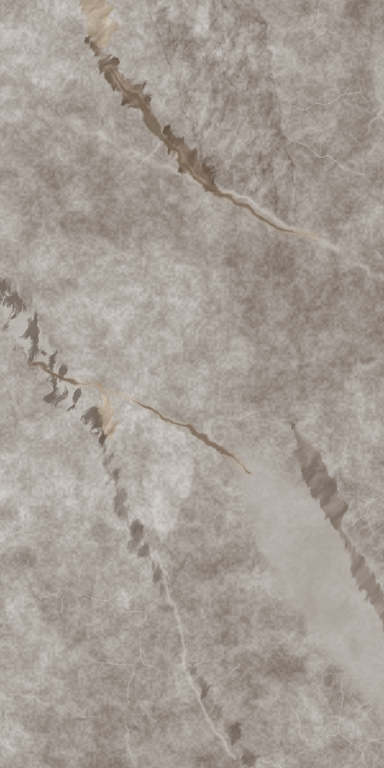
A WebGL 1 fragment shader for this texture:

```glsl
precision highp float;
// Weathered taupe marble slab, split by slanting seams and pale veins.
// Warped noise sets a tone between a dark and a light stone; tapered lenses,
// broken paths and cellular webs add the shards, cracks and fine veins.
uniform vec2 u_resolution;
#define STONE_DARK vec3(0.47, 0.42, 0.38)
#define STONE_LIGHT vec3(0.75, 0.73, 0.71)
#define RUST vec3(0.46, 0.39, 0.33)
#define OCHRE vec3(0.70, 0.62, 0.52)
#define VEIN_WHITE vec3(0.81, 0.79, 0.77)
#define BASE_TONE 0.69
#define CLOUD_GAIN 0.66
#define MOTTLE_GAIN 0.70
#define SPECK_GAIN 0.55
#define GRAIN_GAIN 0.28
#define WARP 0.07
#define WEB_GAIN 0.65

vec2 hash2(vec2 p) {
  vec3 v = fract(p.xyx * vec3(0.1031, 0.1030, 0.0973));
  v += dot(v, v.yzx + 33.33);
  return fract((v.xx + v.yz) * v.zy);
}
float noise(vec2 p) {
  vec2 i = floor(p), f = fract(p), e = vec2(1.0, 0.0);
  f = f * f * (3.0 - 2.0 * f);
  return mix(mix(hash2(i).x, hash2(i + e).x, f.x),
             mix(hash2(i + e.yx).x, hash2(i + e.xx).x, f.x), f.y);
}
// Fractal noise centred on zero
float fbm(vec2 p) {
  float sum = 0.0, amp = 0.5;
  for (int i = 0; i < 5; i++) {
    sum += amp * (noise(p) - 0.5);
    p = mat2(1.6, 1.2, -1.2, 1.6) * p + 17.3;
    amp *= 0.5;
  }
  return sum;
}
// Gap between the two nearest cell points: zero on cell borders
float cellGap(vec2 p) {
  vec2 i = floor(p), f = fract(p);
  float near = 9.0, next = 9.0;
  for (int k = 0; k < 9; k++) {
    vec2 g = vec2(mod(float(k), 3.0), floor(float(k) / 3.0 + 0.01)) - 1.0;
    float d = length(g + hash2(i + g + 40.0) - f);
    next = min(next, max(near, d));
    near = min(near, d);
  }
  return next - near;
}
// Signed distance to a lens from a to b, w wide at its middle
float lens(vec2 p, vec2 a, vec2 b, float w) {
  vec2 d = b - a;
  float h = clamp(dot(p - a, d) / dot(d, d), 0.0, 1.0);
  return length(p - a - d * h) - w * 4.0 * h * (1.0 - h);
}
float path(vec2 p, vec2 a, vec2 b, vec2 c, vec2 d) {
  return min(lens(p, a, b, 0.0), min(lens(p, b, c, 0.0), lens(p, c, d, 0.0)));
}
// Signed distance to the line a-b, positive on its right
float side(vec2 p, vec2 a, vec2 b) {
  vec2 d = normalize(b - a);
  return dot(p - a, vec2(d.y, -d.x));
}
float fill(float d, float soft) { return 1.0 - smoothstep(-soft, soft, d); }

void main() {
  vec2 p = gl_FragCoord.xy / u_resolution.x;
  float px = 1.0 / u_resolution.x;
  vec2 q = p + WARP * vec2(fbm(p * 5.0), fbm(p * 5.0 + 51.0))
             + 0.03 * vec2(fbm(p * 28.0 + 9.0), fbm(p * 28.0 + 77.0));
  float patchy = fbm(p * 7.0 + 31.0);
  float flake = fbm(mat2(0.88, 0.47, -0.47, 0.88) * q * vec2(60.0, 22.0));

  // Clouds, mottling, specks and grain
  float tone = BASE_TONE + CLOUD_GAIN * fbm(q * 2.6 + 5.0) + MOTTLE_GAIN * fbm(q * 15.0)
    + SPECK_GAIN * fbm(q * 48.0 + 3.0) + GRAIN_GAIN * (noise(p * 150.0) - 0.5);
  tone -= 0.16 * fill(lens(q, vec2(0.2, 1.5), vec2(1.1, 1.0), 0.12), 0.18);
  tone -= 0.22 * fill(lens(q, vec2(0.6, 0.4), vec2(0.85, 0.2), 0.05), 0.12);

  // Smooth pale wedges
  float wedge = fill(lens(q, vec2(0.6, 0.87), vec2(1.08, 0.12), 0.12), 0.03);
  tone = mix(tone, 0.9 + 0.3 * patchy, 0.7 * wedge);
  tone += 0.22 * fill(lens(q, vec2(0.45, 0.93), vec2(0.43, 0.6), 0.055), 0.006);

  // Rough slab at the top, cut by fissures
  float slab = max(-side(q, vec2(0.56, 1.52), vec2(0.37, 2.02)), side(q, vec2(0.78, 1.45), vec2(0.68, 2.0)));
  slab = max(slab, side(q, vec2(0.5, 1.54), vec2(0.8, 1.43)));
  float inSlab = fill(slab, 0.006);
  float fissure = fill(abs(fbm(q * vec2(13.0, 6.0) + 3.0)) - 0.01, 0.02)
    + 0.7 * fill(abs(fbm(q * vec2(30.0, 15.0))) - 0.01, 0.025);
  tone += inSlab * (0.8 * flake - 0.08 - 0.25 * fissure);
  tone -= 0.3 * fill(abs(slab) - 0.002, 0.005) * smoothstep(-0.1, 0.1, patchy);
  vec3 color = mix(STONE_DARK, STONE_LIGHT, clamp(tone, -0.1, 1.2));

  // Fine webs, strongest at the bottom and the upper right
  float zone = max(1.0 - smoothstep(0.5, 1.0, p.y), fill(lens(p, vec2(0.85, 2.1), vec2(0.9, 1.3), 0.15), 0.1));
  zone = (0.15 + zone) * smoothstep(-0.15, 0.1, patchy) * (1.0 - 0.8 * wedge);
  float web = fill(cellGap(q * 5.0) / 5.0 - 0.001, 0.005) + 0.6 * fill(cellGap(q * 12.0 + 8.0) / 12.0, 0.005);
  color = mix(color, VEIN_WHITE, WEB_GAIN * min(zone * web, 1.0));

  // Scattered short pale splinters
  for (int i = 0; i < 9; i++) {
    vec2 s = hash2(vec2(float(i), 61.0)), a = hash2(vec2(float(i) * 3.7, 12.0)) * vec2(1.0, 2.0);
    float d = lens(q, a, a + vec2(0.02 + 0.07 * s.x, 0.12 * s.y), 0.004);
    color = mix(color, VEIN_WHITE, 0.4 * fill(d, 0.004));
  }

  // Broad white veins with a faint halo
  float vein = path(q, vec2(-0.05, 1.76), vec2(0.27, 1.63), vec2(0.72, 1.45), vec2(1.05, 1.24));
  float broken = smoothstep(-0.18, 0.06, patchy + 0.2 * (p.x - 0.5));
  color = mix(color, VEIN_WHITE, broken * (0.55 * fill(vein - 0.007, 0.009) + 0.25 * fill(vein, 0.06)));
  float low = path(q, vec2(0.36, 0.62), vec2(0.45, 0.42), vec2(0.49, 0.2), vec2(0.6, 0.03));
  color = mix(color, VEIN_WHITE, 0.6 * fill(low - 0.004, 0.006));

  // Rust and ochre shards, ragged at the rim
  float rag = 0.06 * flake;
  float rust = min(lens(q, vec2(0.24, 1.89), vec2(0.41, 1.69), 0.03), lens(q, vec2(0.44, 1.66), vec2(0.56, 1.51), 0.034));
  color = mix(color, RUST + 0.5 * flake, 0.8 * fill(rust + rag, 0.007));
  float ochre = min(lens(q, vec2(0.25, 2.07), vec2(0.28, 1.86), 0.03), lens(q, vec2(0.26, 1.0), vec2(0.29, 0.82), 0.028));
  color = mix(color, OCHRE + 0.6 * flake, 0.65 * fill(ochre + rag, 0.007));
  float blade = min(lens(q, vec2(0.75, 0.91), vec2(0.9, 0.59), 0.03), lens(q, vec2(0.87, 0.64), vec2(1.04, 0.32), 0.02));
  color = mix(color, STONE_DARK + 0.06 + 0.3 * flake, 0.8 * fill(blade + 0.5 * rag, 0.005));

  // Flaky seam at the left and its brown tail
  float seam = lens(q, vec2(-0.08, 1.36), vec2(0.29, 0.8), 0.042) + rag;
  vec3 flaky = mix(STONE_DARK - 0.06, STONE_LIGHT, smoothstep(-0.14, 0.06, flake));
  color = mix(color, flaky, 0.75 * fill(seam, 0.008));
  float tail = min(lens(q, vec2(0.24, 0.88), vec2(0.45, 0.4), 0.016), lens(q, vec2(0.47, 0.28), vec2(0.68, -0.03), 0.013));
  color = mix(color, STONE_DARK + 0.4 * flake, 0.6 * fill(tail + rag, 0.01));

  // Thin dark cracks with a pale lip
  float crack = path(q, vec2(0.08, 1.05), vec2(0.36, 0.97), vec2(0.5, 0.89), vec2(0.65, 0.78));
  crack = min(crack, path(q, vec2(0.3, 1.82), vec2(0.5, 1.55), vec2(0.62, 1.46), vec2(0.82, 1.39)));
  color = mix(color, OCHRE + 0.04, 0.35 * fill(crack - 0.010, 0.006));
  color = mix(color, RUST - 0.04, 0.7 * fill(crack - 0.002 - 0.03 * patchy, 0.003 + 0.5 * px));
  gl_FragColor = vec4(clamp(color, 0.0, 1.0), 1.0);
}
```
